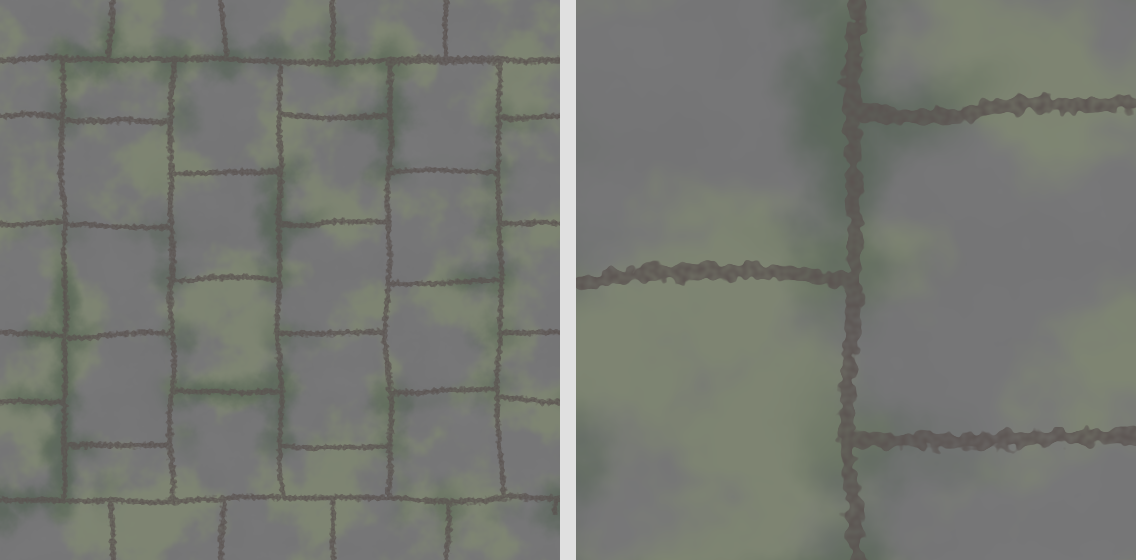
Left: the whole. Right: its middle third, enlarged.
Reproduce this texture procedurally as a WebGL 1 fragment shader.

```glsl
precision highp float;
// Tiling grey paving slabs in five staggered columns, with rough seams and moss.

uniform vec2 u_resolution;

const float COLUMNS = 5.0;
const float BAND = 0.109;        // height of the cross seams from either edge
const float ROW_STEP = 0.195;
const float SEAM_HALF = 0.0046;

const vec3 STONE = vec3(0.462, 0.462, 0.466);
const vec3 PALE_MOSS = vec3(0.505, 0.540, 0.440);
const vec3 DARK_MOSS = vec3(0.315, 0.375, 0.315);
const vec3 SEAM = vec3(0.355, 0.325, 0.315);

float hash(vec2 cell) {
  return fract(sin(dot(cell, vec2(127.1, 311.7))) * 43758.55);
}

float cornerSlope(vec2 cell, vec2 offset, float period, float seed) {
  float angle = 6.28318 * hash(mod(cell, period) + seed);
  return dot(vec2(cos(angle), sin(angle)), offset);
}

// Gradient noise that repeats once per canvas; freq must be whole
float noise(vec2 p, float freq, float seed) {
  p *= freq;
  vec2 i = floor(p);
  vec2 f = p - i;
  vec2 w = f * f * f * (f * (f * 6.0 - 15.0) + 10.0);
  vec2 e = vec2(1.0, 0.0);
  float low = mix(cornerSlope(i, f, freq, seed),
                  cornerSlope(i + e.xy, f - e.xy, freq, seed), w.x);
  float high = mix(cornerSlope(i + e.yx, f - e.yx, freq, seed),
                   cornerSlope(i + e.xx, f - e.xx, freq, seed), w.x);
  return mix(low, high, w.y);
}

float fbm(vec2 p, float freq, float seed) {
  float sum = 0.0;
  float amp = 1.0;
  for (int i = 0; i < 5; i++) {
    sum += amp * noise(p, freq, seed);
    freq *= 2.0;
    amp *= 0.55;
  }
  return sum;
}

// x: distance to a wrapped straight seam, y: distance to its nearest end
vec2 seamDistance(vec2 p, vec2 center, vec2 halfSize) {
  vec2 d = abs(fract(p - center + 0.5) - 0.5) - halfSize;
  return vec2(length(max(d, 0.0)), length(d));
}

float columnX(float k) {
  float wrapped = mod(k, COLUMNS);
  return 0.102 + k / COLUMNS + 0.009 * cos(0.9 * wrapped);
}

// Nearest seam and nearest joint of the whole layout
vec2 paving(vec2 p) {
  vec2 d = seamDistance(p, vec2(0.5, BAND), vec2(0.6, 0.0));
  d = min(d, seamDistance(p, vec2(0.5, 1.0 - BAND), vec2(0.6, 0.0)));
  for (int c = 0; c < 5; c++) {
    float k = float(c);
    float left = columnX(k);
    float right = columnX(k + 1.0);
    float last = step(3.5, k);
    d = min(d, seamDistance(p, vec2(left, 0.5), vec2(0.0, 0.5 - BAND)));
    // Border slabs: the last seam is only a stub
    vec2 borderCenter = vec2(0.197 + k / COLUMNS - 0.008 * last, 0.098 * last);
    d = min(d, seamDistance(p, borderCenter, vec2(0.0, mix(BAND, 0.011, last))));
    for (int r = 0; r < 4; r++) {
      float j = float(r);
      float y = 0.207 + ROW_STEP * (j + 0.5 * mod(k, 2.0));
      y += 0.008 * (hash(vec2(k, j)) - 0.5) + 0.08 * last * step(j, 0.5);
      vec2 center = vec2(0.5 * (left + right), y);
      d = min(d, seamDistance(p, center, vec2(0.5 * (right - left), 0.0)));
    }
  }
  return d;
}

vec2 wobble(vec2 p) {
  vec2 broad = vec2(noise(p, 6.0, 3.0), noise(p, 6.0, 19.0));
  vec2 fine = vec2(noise(p, 17.0, 31.0), noise(p, 17.0, 47.0));
  return p + 0.014 * broad + 0.004 * fine;
}

void main() {
  vec2 p = gl_FragCoord.xy / u_resolution;
  float pixel = 1.0 / min(u_resolution.x, u_resolution.y);
  vec2 d = paving(wobble(p));

  // Stone with faint clouding
  vec3 color = STONE + 0.010 * fbm(p, 9.0, 5.0);

  // Pale moss creeps inward from the seams
  float pale = smoothstep(-0.08, 0.45, fbm(p, 6.0, 61.0) + 0.20 - 3.6 * d.x);
  color = mix(color, PALE_MOSS, 0.72 * pale);

  // Dark moss gathers at joints and along some seams
  float ragged = fbm(p, 16.0, 83.0);
  float patches = noise(p, 5.0, 97.0);
  float joints = smoothstep(0.058, 0.005, d.y + 0.024 * ragged)
               * smoothstep(-0.35, 0.3, patches);
  float edges = smoothstep(0.036, 0.002, d.x + 0.016 * ragged)
              * smoothstep(0.0, 0.4, patches);
  color = mix(color, DARK_MOSS, 0.66 * max(joints, edges));

  // Scribbled seam with a bristly outline and speckled core
  float bristle = noise(p, 140.0, 7.0);
  float speckle = noise(p, 230.0, 11.0);
  float outline = d.x - SEAM_HALF + 0.0055 * bristle + 0.002 * speckle;
  float ink = 1.0 - smoothstep(-pixel, pixel, outline);
  color = mix(color, SEAM, ink * clamp(0.74 + 0.35 * speckle, 0.0, 1.0));

  gl_FragColor = vec4(color, 1.0);
}
```
